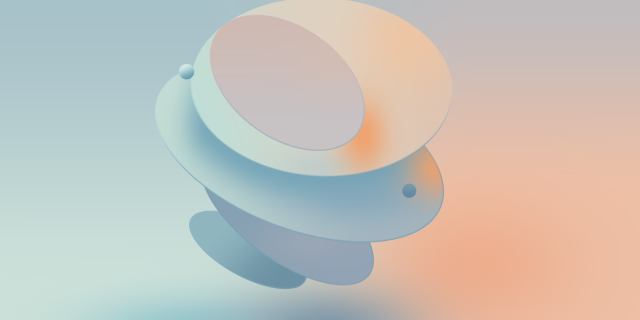
This background is drawn by a Shadertoy shader. Its source:

```glsl
// Approximate signed distance to a rotated ellipse
float ellipse(vec2 p, vec2 center, vec2 radii, float angle) {
    float c = cos(angle), s = sin(angle);
    vec2 q = p - center;
    q = vec2(c * q.x + s * q.y, c * q.y - s * q.x);
    float k = length(q / radii);
    return k * (k - 1.0) / max(length(q / (radii * radii)), 1e-3);
}

// Soft elliptical spot of light
float glow(vec2 p, vec2 center, vec2 size) {
    vec2 q = (p - center) / size;
    return exp(-dot(q, q));
}

float cover(float d) {
    return smoothstep(0.75, -0.75, d * iResolution.y);
}

// Paint a disc with a thin rim
vec3 layer(vec3 base, vec3 paint, float d, vec3 rim, float strength) {
    paint = mix(paint, rim, strength * smoothstep(-0.007, 0.0, d));
    return mix(base, paint, cover(d));
}

vec3 backdrop(vec2 p) {
    vec3 cool = mix(vec3(0.80, 0.88, 0.85), vec3(0.66, 0.76, 0.79), smoothstep(0.05, 1.0, p.y));
    vec3 warm = mix(vec3(0.93, 0.75, 0.65), vec3(0.75, 0.74, 0.75), smoothstep(0.35, 1.05, p.y));
    vec3 col = mix(cool, warm, smoothstep(0.6, 1.5, p.x));
    col = mix(col, vec3(0.93, 0.67, 0.54), 0.85 * glow(p, vec2(1.49, 0.17), vec2(0.30, 0.20)));
    col = mix(col, vec3(0.52, 0.75, 0.79), 0.75 * glow(p, vec2(0.58, -0.03), vec2(0.30, 0.10)));
    return mix(col, vec3(0.46, 0.57, 0.65), 0.9 * glow(p, vec2(1.02, -0.03), vec2(0.28, 0.13)));
}

void mainImage(out vec4 fragColor, in vec2 fragCoord) {
    // Height is one unit, horizontally centered around x = 1
    vec2 p = (fragCoord - 0.5 * iResolution.xy) / iResolution.y + vec2(1.0, 0.5);
    vec3 rimBlue = vec3(0.42, 0.61, 0.71);
    vec3 orange = vec3(0.94, 0.63, 0.42);
    vec3 col = backdrop(p);

    float top = ellipse(p, vec2(1.005, 0.727), vec2(0.409, 0.280), -0.05);
    float inset = ellipse(p, vec2(0.898, 0.741), vec2(0.271, 0.1745), -0.625);
    float middle = ellipse(p, vec2(0.936, 0.526), vec2(0.475, 0.2425), -0.37);
    float lower = ellipse(p, vec2(0.898, 0.328), vec2(0.318, 0.143), -0.628);
    float small = ellipse(p, vec2(0.775, 0.219), vec2(0.204, 0.085), -0.496);

    // Two shaded discs underneath
    vec3 paint = mix(vec3(0.56, 0.71, 0.75), vec3(0.42, 0.57, 0.64), smoothstep(0.6, 0.95, p.x + 0.2 - p.y));
    col = layer(col, paint, small, vec3(0.55, 0.71, 0.77), 0.4);
    paint = mix(vec3(0.52, 0.63, 0.70), vec3(0.57, 0.64, 0.71), smoothstep(0.7, 1.15, p.x));
    paint = mix(paint, vec3(0.63, 0.66, 0.71), 0.6 * glow(p, vec2(0.95, 0.24), vec2(0.16, 0.07)));
    col = layer(col, paint, lower, vec3(0.45, 0.60, 0.70), 0.5);

    // Middle disc, shadowed by the one above
    paint = mix(vec3(0.76, 0.86, 0.83), vec3(0.64, 0.71, 0.75), smoothstep(0.52, 1.2, p.x));
    float shadow = exp(-pow(max(top, 0.0) / 0.085, 2.0));
    shadow *= smoothstep(0.48, 0.66, p.x + 0.4 * (0.6 - p.y));
    paint = mix(paint, vec3(0.43, 0.63, 0.71), 0.85 * shadow);
    paint = mix(paint, vec3(0.50, 0.65, 0.73), 0.55 * glow(p, vec2(1.15, 0.38), vec2(0.20, 0.07)));
    paint = mix(paint, orange, 0.9 * glow(p, vec2(1.37, 0.48), vec2(0.10, 0.10)));
    col = layer(col, paint, middle, rimBlue, 0.75 * smoothstep(0.65, 0.4, p.y));

    // Large upper disc, cool on the left and warm on the right
    paint = mix(vec3(0.75, 0.87, 0.84), vec3(0.87, 0.82, 0.76), smoothstep(0.6, 1.1, p.x + 0.35 * (p.y - 0.6)));
    paint = mix(paint, vec3(0.87, 0.77, 0.70), smoothstep(1.05, 1.4, p.x));
    paint = mix(paint, vec3(0.95, 0.77, 0.61), 0.7 * glow(p, vec2(1.27, 0.87), vec2(0.16, 0.15)));
    paint = mix(paint, vec3(0.72, 0.79, 0.80), 0.7 * glow(p, vec2(1.01, 0.47), vec2(0.15, 0.07)));
    paint = mix(paint, orange, 0.95 * glow(p, vec2(1.135, 0.575), vec2(0.075, 0.115)));
    col = layer(col, paint, top, rimBlue, 0.75 * smoothstep(0.75, 0.5, p.y));

    // Muted inset face
    paint = mix(vec3(0.78, 0.76, 0.77), vec3(0.81, 0.73, 0.70), smoothstep(0.6, 0.95, p.y));
    paint = mix(paint, vec3(0.84, 0.74, 0.69), 0.6 * glow(p, vec2(1.05, 0.82), vec2(0.12)));
    col = layer(col, paint, inset, vec3(0.52, 0.63, 0.70), 0.6 * smoothstep(0.85, 0.5, p.y));

    // Small spheres
    vec2 ball = (p - vec2(0.583, 0.776)) / 0.024;
    paint = mix(vec3(0.40, 0.62, 0.69), vec3(0.82, 0.91, 0.90), smoothstep(-0.9, 0.8, dot(ball, vec2(-0.35, 0.8))));
    col = mix(col, paint, cover((length(ball) - 1.0) * 0.024));
    vec2 bead = (p - vec2(1.279, 0.404)) / 0.022;
    paint = mix(vec3(0.38, 0.53, 0.62), vec3(0.47, 0.60, 0.67), smoothstep(-1.0, 1.0, bead.y));
    col = mix(col, paint, cover((length(bead) - 1.0) * 0.022));

    fragColor = vec4(col, 1.0);
}
```
